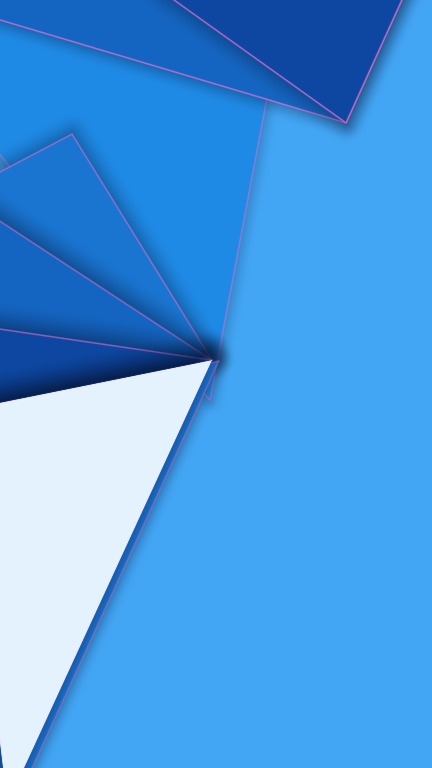
Write a Shadertoy shader that draws this background.

```glsl
const vec3 SKY = vec3(0.26, 0.65, 0.96);
const vec3 AZURE = vec3(0.12, 0.54, 0.90);
const vec3 BLUE = vec3(0.10, 0.46, 0.82);
const vec3 COBALT = vec3(0.08, 0.395, 0.755);
const vec3 NAVY = vec3(0.05, 0.28, 0.63);
const vec3 PAPER = vec3(0.89, 0.95, 0.99);
const vec3 SHADOW = vec3(0.01, 0.06, 0.18);
const vec3 PINK = vec3(0.88, 0.44, 0.84);

struct Triangle { vec2 a, b, c; };

float cross2(vec2 u, vec2 v) {
    return u.x * v.y - u.y * v.x;
}

float segmentDistance(vec2 p, vec2 a, vec2 b) {
    vec2 along = b - a;
    float t = clamp(dot(p - a, along) / dot(along, along), 0.0, 1.0);
    return length(p - a - along * t);
}

// Signed distance, negative inside, for either winding
float triangleDistance(vec2 p, Triangle t) {
    float winding = sign(cross2(t.b - t.a, t.c - t.a));
    float side = min(cross2(t.b - t.a, p - t.a) * winding,
                 min(cross2(t.c - t.b, p - t.b) * winding,
                     cross2(t.a - t.c, p - t.c) * winding));
    float d = min(segmentDistance(p, t.a, t.b),
              min(segmentDistance(p, t.b, t.c), segmentDistance(p, t.c, t.a)));
    return side > 0.0 ? -d : d;
}

// Soft shadow, flat fill, then a thin rim
vec3 laySheet(vec3 below, vec2 p, Triangle t, vec3 fill, float rim,
              float shade, float blur, vec2 shift, float pixel) {
    float d = triangleDistance(p, t);
    float shadowMask = 1.0 - smoothstep(-blur, blur, triangleDistance(p - shift, t));
    vec3 color = mix(below, SHADOW, shade * shadowMask);
    color = mix(color, fill, 1.0 - smoothstep(-0.5 * pixel, 0.5 * pixel, d));
    float rimMask = 1.0 - smoothstep(0.0, 0.0011 + 0.7 * pixel, abs(d));
    return mix(color, PINK, rim * rimMask);
}

void mainImage(out vec4 fragColor, in vec2 fragCoord) {
    float pixel = 1.0 / iResolution.y;
    vec2 p = fragCoord * pixel;
    vec2 apex = vec2(0.276, 0.531);
    vec2 corner = vec2(0.4505, 0.840);
    vec2 lift = vec2(-0.002, 0.010);
    vec2 level = vec2(0.0);
    vec3 color = SKY;

    // Wide sheet at the back
    Triangle back = Triangle(vec2(0.375, 1.018), vec2(0.2734, 0.479), vec2(-0.273, 1.117));
    color = laySheet(color, p, back, AZURE, 0.48, 0.40, 0.022, level, pixel);

    // Two sheets hanging from the top
    Triangle slope = Triangle(corner, vec2(-0.4505, 1.108), vec2(0.596, 1.160));
    color = laySheet(color, p, slope, COBALT, 0.75, 0.60, 0.024, level, pixel);
    Triangle wedge = Triangle(corner, vec2(0.596, 1.160), vec2(0.0026, 1.160));
    color = laySheet(color, p, wedge, NAVY, 0.75, 0.60, 0.030, level, pixel);

    // Fan around the apex
    Triangle fanTop = Triangle(vec2(0.0938, 0.8255), apex, vec2(-0.281, 0.628));
    color = laySheet(color, p, fanTop, BLUE, 0.55, 0.60, 0.030, level, pixel);
    Triangle fanMiddle = Triangle(apex, vec2(-0.276, 0.893), vec2(-0.276, 0.35));
    color = laySheet(color, p, fanMiddle, COBALT, 0.55, 0.65, 0.034, lift * 0.5, pixel);
    Triangle fanLow = Triangle(apex, vec2(-0.276, 0.612), vec2(-0.276, 0.35));
    color = laySheet(color, p, fanLow, NAVY, 0.60, 0.70, 0.034, lift * 0.5, pixel);

    // Pale sheet over its blue border
    Triangle border = Triangle(vec2(0.285, 0.530), vec2(-0.080, -0.265), vec2(-0.276, 0.410));
    color = laySheet(color, p, border, BLUE, 0.45, 0.45, 0.022, level, pixel);
    Triangle paper = Triangle(apex, vec2(-0.052, 0.465), vec2(0.0096, -0.047));
    color = laySheet(color, p, paper, PAPER, 0.12, 0.85, 0.030, lift * 1.4, pixel);

    fragColor = vec4(color, 1.0);
}
```
